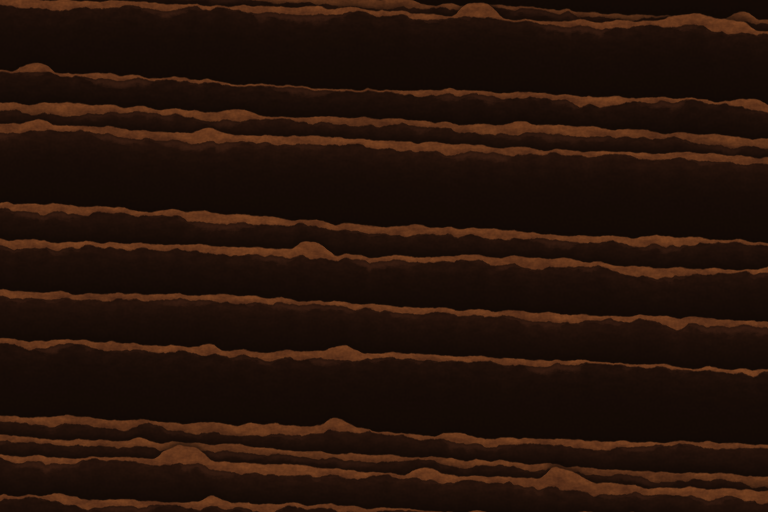
A Shadertoy shader for this texture:

```glsl
// A dim stack of torn paper sheets, their ragged edges catching warm light.
// Sheets are painted from back to front: each has a noisy upper edge, a lit
// torn band of varying width, a rough inner ply and a face fading into shadow.

#define SHEETS 13
#define SLOPE 0.045         // fall of the edges from left to right
#define BAND_WIDTH 0.0125   // mean height of the lit torn band
#define WAVE 0.012          // slow wander of an edge
#define RAGGED 0.0045       // fine tearing of an edge
#define FLAP_HEIGHT 0.030   // curled scraps standing above an edge
#define PLY_WIDTH 0.016     // rough layer below the band
#define FACE_FADE 0.036     // reach of light down a sheet face
#define GAP_SHADOW 0.012    // reach of the shadow behind an edge

const vec3 SHADOW = vec3(0.075, 0.037, 0.020);
const vec3 FACE   = vec3(0.165, 0.083, 0.047);
const vec3 PLY    = vec3(0.225, 0.118, 0.070);
const vec3 DULL   = vec3(0.290, 0.153, 0.083);
const vec3 LIT    = vec3(0.440, 0.245, 0.123);

// Height of each sheet at the middle of the canvas, back to front
const float EDGE[SHEETS] = float[SHEETS](
    0.996, 0.977, 0.830, 0.768, 0.725, 0.566, 0.506,
    0.406, 0.312, 0.160, 0.111, 0.080, 0.010);

float hash(vec2 p) {
    vec3 q = fract(vec3(p.xyx) * 0.1031);
    q += dot(q, q.yzx + 33.33);
    return fract((q.x + q.y) * q.z);
}

float cornerSlope(vec2 cell, vec2 offset) {
    float angle = 6.2832 * hash(cell);
    return dot(vec2(cos(angle), sin(angle)), offset);
}

// Gradient noise, about -0.7 to 0.7
float noise(vec2 p) {
    vec2 i = floor(p), f = p - i;
    vec2 u = f * f * f * (f * (f * 6.0 - 15.0) + 10.0);
    vec2 e = vec2(1.0, 0.0);
    return mix(mix(cornerSlope(i, f), cornerSlope(i + e, f - e), u.x),
               mix(cornerSlope(i + e.yx, f - e.yx),
                   cornerSlope(i + e.xx, f - e.xx), u.x), u.y);
}

float fbm(vec2 p) {
    float sum = 0.0, amplitude = 1.0;
    for (int i = 0; i < 4; i++) {
        sum += amplitude * noise(p);
        p = mat2(1.6, 1.2, -1.2, 1.6) * p + 17.3;
        amplitude *= 0.5;
    }
    return sum;
}

void mainImage(out vec4 fragColor, in vec2 fragCoord) {
    vec2 p = fragCoord / iResolution.y;
    float aa = 1.1 / iResolution.y;
    float centre = 0.5 * iResolution.x / iResolution.y;

    // Shared warp makes the tears overhang; fibre and grain texture the paper
    vec2 w = p + 0.006 * vec2(fbm(p * 22.0), 0.35 * fbm(p * 26.0 + 40.0));
    float fibre = fbm(p * vec2(38.0, 75.0));
    float grain = noise(p * 190.0);
    vec3 color = SHADOW;

    for (int i = 0; i < SHEETS; i++) {
        float seed = 11.0 + 7.0 * float(i);
        float variety = hash(vec2(seed, 3.0));

        // Upper edge with slow waves, small peaks and a few curled flaps
        float slope = SLOPE * (0.8 + 0.4 * hash(vec2(seed, 9.0)));
        float flap = FLAP_HEIGHT * smoothstep(0.30, 0.62, noise(vec2(w.x * 7.0, seed + 0.4)));
        float peaks = abs(noise(vec2(w.x * 16.0, seed + 1.3)));
        float top = EDGE[i] - slope * (w.x - centre)
                  + WAVE * noise(vec2(w.x * 3.0, seed + 2.6))
                  + RAGGED * (fbm(vec2(w.x * 24.0, seed + 3.2)) - 2.0 * peaks) + flap;

        // Lit band, irregular along its lower side
        float swell = 0.55 + 0.6 * variety + 1.3 * fbm(vec2(w.x * 5.5, seed + 4.4));
        float chips = 0.5 * fbm(vec2(w.x * 30.0, seed + 5.7));
        float band = max(BAND_WIDTH * (swell + chips), 0.0035) + 0.8 * flap;
        float depth = top - w.y;
        float below = depth - band;

        // Shadow cast in the gap behind this sheet
        color = mix(color, SHADOW * 0.72, 0.65 * exp(-max(-depth, 0.0) / GAP_SHADOW));

        // Face, then the patchy inner ply just under the band
        float light = exp(-max(below, 0.0) / FACE_FADE);
        light *= 0.55 + 0.45 * variety + 0.35 * fibre;
        vec3 sheet = mix(SHADOW, FACE, clamp(light, 0.0, 1.0));
        float patchy = smoothstep(-0.1, 0.4, fbm(vec2(w.x * 6.0, seed + 6.1)));
        float reach = PLY_WIDTH * (0.15 + patchy + 0.5 * fibre);
        float ply = 1.0 - smoothstep(0.3 * reach, max(reach, 0.002), below);
        sheet = mix(sheet, PLY, 0.75 * ply * (0.35 + 0.65 * patchy));

        // Thin crease under the lip separates band from ply
        sheet = mix(sheet, SHADOW, 0.6 * exp(-max(below, 0.0) / 0.0025));

        // Warm torn paper, brighter toward its upper side
        float across = clamp(depth / band, 0.0, 1.0);
        float folds = noise(vec2(w.x * 13.0 + w.y * 30.0, seed + 7.5));
        float glow = clamp(0.72 - 0.35 * across + 0.5 * fibre + 0.5 * folds, 0.0, 1.0);
        sheet = mix(sheet, mix(DULL, LIT, glow), 1.0 - smoothstep(-aa, aa, below));

        color = mix(color, sheet, smoothstep(-aa, aa, depth));
    }

    color *= 1.0 + 0.10 * grain;
    fragColor = vec4(color, 1.0);
}
```
